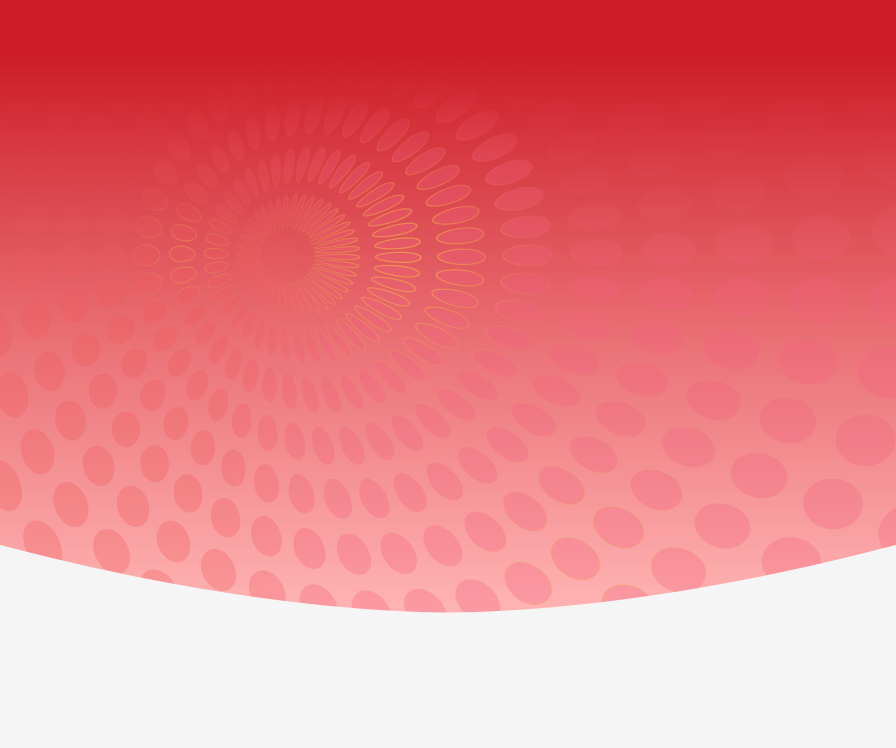
Write a Shadertoy shader that draws this background.

```glsl
// Red to pink gradient with off-centre rings of soft dots above a pale curved base.
#define DOTS_PER_RING 42.0
#define DOT_RADIUS 0.365
#define DOT_OPACITY 0.31
#define RING_SHIFT 0.30
#define RING_STEP 0.0482
#define RING_GROWTH 0.00124
#define RING_ORIGIN vec2(0.3125, 0.285)
#define CURVE_BOTTOM 0.6836
#define CURVE_RISE 0.0755

const float TAU = 6.2831853;
const vec3 RED = vec3(0.803, 0.110, 0.148);
const vec3 CORAL = vec3(0.920, 0.450, 0.470);
const vec3 BLUSH = vec3(1.000, 0.700, 0.700);
const vec3 ROSE = vec3(0.950, 0.380, 0.490);
const vec3 EMBER = vec3(0.940, 0.350, 0.360);
const vec3 GOLD = vec3(0.950, 0.640, 0.300);
const vec3 PALE = vec3(0.961);

float glow(vec2 p, vec2 center, float size) {
    vec2 d = (p - center) / size;
    return exp(-dot(d, d));
}

vec3 backdrop(float y) {
    vec3 upper = mix(RED, CORAL, clamp((y - 0.055) / 0.335, 0.0, 1.0));
    return mix(upper, BLUSH, clamp((y - 0.39) / 0.287, 0.0, 1.0));
}

// Radius of the circle through d, where each centre slides right with its radius
float shiftedRadius(vec2 d) {
    float k = 1.0 - RING_SHIFT * RING_SHIFT;
    float b = RING_SHIFT * d.x;
    return (sqrt(b * b + k * dot(d, d)) - b) / k;
}

// Returns dot coverage, rim coverage and ring number
vec3 ringDots(vec2 p, float pixel) {
    vec2 d = p - RING_ORIGIN;
    float radius = max(shiftedRadius(d), 1e-4);
    float ring = (sqrt(RING_STEP * RING_STEP + 4.0 * RING_GROWTH * radius) - RING_STEP)
               / (2.0 * RING_GROWTH);
    float index = floor(ring + 0.5);
    float angle = atan(d.y, d.x - RING_SHIFT * radius) + 0.0105 * (index - 4.0);
    float slot = angle * DOTS_PER_RING / TAU;
    vec2 cell = vec2(ring - index, fract(slot + 0.5) - 0.5);

    // Size of one pixel measured in cell units
    vec2 scale = vec2(1.0 / (RING_STEP + 2.0 * RING_GROWTH * ring),
                      DOTS_PER_RING / (TAU * radius));
    float len = max(length(cell), 1e-4);
    float soft = pixel * length(cell / len * scale);
    float edge = (len - DOT_RADIUS) / soft;
    float valid = step(0.5, index);
    float fill = clamp(0.5 - edge, 0.0, 1.0) * valid;
    float rim = clamp(1.1 - abs(edge), 0.0, 1.0) * valid;
    return vec3(fill, rim, index);
}

void mainImage(out vec4 fragColor, in vec2 fragCoord) {
    // Width spans 0 to 1, y runs down from the top edge
    float pixel = 1.0 / iResolution.x;
    vec2 p = vec2(fragCoord.x, iResolution.y - fragCoord.y) * pixel;
    vec3 color = backdrop(p.y);

    // Dots, fading toward the top and the outer upper rings
    vec3 dots = ringDots(p, pixel);
    float outer = smoothstep(4.0, 5.0, dots.z);
    float fade = smoothstep(0.08, 0.20, p.y);
    fade *= mix(1.0, smoothstep(0.18, 0.35, p.y), outer * 0.85);
    fade *= mix(0.45, 1.0, max(smoothstep(0.15, 0.45, p.x), smoothstep(0.22, 0.36, p.y)));
    vec3 tint = mix(EMBER, ROSE, smoothstep(0.20, 0.42, p.x));
    color = mix(color, tint, dots.x * fade * DOT_OPACITY);

    // Gold rims near the core and low on the right
    float gilding = 0.75 * glow(p, vec2(0.455, 0.29), 0.105)
                  + 0.45 * glow(p, vec2(0.205, 0.285), 0.05)
                  + 0.35 * glow(p, vec2(0.66, 0.62), 0.12);
    color = mix(color, GOLD, dots.y * gilding);

    // Faint swirl at the core
    vec2 core = p - vec2(0.295, 0.288);
    float coreRadius = length(core);
    float swirl = 0.5 + 0.5 * sin(coreRadius * 700.0 - atan(core.y, core.x));
    color = mix(color, EMBER, swirl * 0.3 * (1.0 - smoothstep(0.02, 0.04, coreRadius)));

    // Pale base below the curve
    float across = abs(p.x - 0.5) * 2.0;
    float curve = CURVE_BOTTOM - CURVE_RISE * pow(across, 1.75);
    color = mix(color, PALE, clamp((p.y - curve) / pixel + 0.5, 0.0, 1.0));

    fragColor = vec4(color, 1.0);
}
```
